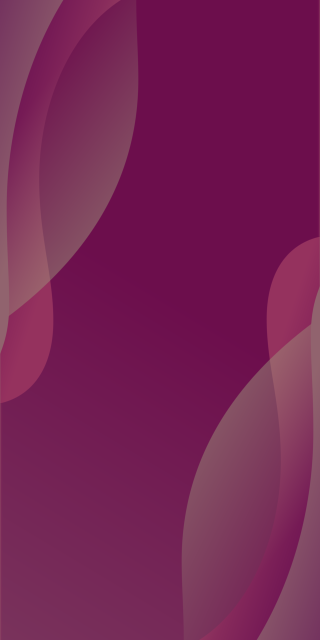
Write a Shadertoy shader that draws this background.

```glsl
// Translucent curved ribbons in two opposite corners over a plum gradient.
// Each outline is a chain of cubic curves, solved for x at a given height;
// the second corner is the first one turned by half a revolution.

const vec2 GRID = vec2(384.0, 768.0);          // layout units across the canvas
const vec3 PLUM = vec3(0.425, 0.055, 0.300);
const vec3 DUSTY_PLUM = vec3(0.475, 0.200, 0.360);
const vec3 MAGENTA = vec3(0.440, 0.060, 0.320);
const vec3 ROSE = vec3(0.585, 0.195, 0.370);
const vec3 BEIGE = vec3(0.620, 0.580, 0.480);
const vec3 MAUVE = vec3(0.455, 0.200, 0.370);
const vec3 PALE_MAUVE = vec3(0.570, 0.390, 0.430);
const vec2 LEAF_ALPHA = vec2(0.07, 0.50);      // dark side, light side
const vec2 BACK_RANGE = vec2(240.0, 768.0);
const vec2 LEAF_RANGE = vec2(130.0, 320.0);
const vec2 RIBBON_RANGE = vec2(100.0, 250.0);
const vec2 CORNER_RANGE = vec2(0.0, 170.0);

float ramp(vec2 range, float v) {
    return clamp((v - range.x) / (range.y - range.x), 0.0, 1.0);
}

vec2 bezier(vec2 a, vec2 b, vec2 c, vec2 d, float t) {
    float s = 1.0 - t;
    return s * s * s * a + 3.0 * s * t * (s * b + t * c) + t * t * t * d;
}

// Signed distance to a curve that descends steadily; negative on its left
float curveSide(vec2 p, vec2 a, vec2 b, vec2 c, vec2 d) {
    float low = 0.0, high = 1.0;
    for (int i = 0; i < 16; i++) {
        float t = 0.5 * (low + high);
        if (bezier(a, b, c, d, t).y < p.y) low = t;
        else high = t;
    }
    float t = 0.5 * (low + high), s = 1.0 - t;
    vec2 tangent = s * s * (b - a) + 2.0 * s * t * (c - b) + t * t * (d - c);
    float x = bezier(a, b, c, d, t).x;
    return (p.x - x) * abs(tangent.y) / max(length(tangent), 0.001);
}

float cornerEdge(vec2 p) {
    vec2 waist = vec2(8, 250), bulge = vec2(11, 365);
    if (p.y < waist.y) return curveSide(p, vec2(76, 0), vec2(30, 75), vec2(8, 165), waist);
    if (p.y < bulge.y) return curveSide(p, waist, vec2(8, 300), vec2(11, 330), bulge);
    return curveSide(p, bulge, vec2(11, 395), vec2(5, 412), vec2(0, 425));
}

float ribbonEdge(vec2 p) {
    vec2 waist = vec2(47, 215), bulge = vec2(64, 385);
    if (p.y < waist.y) return curveSide(p, vec2(145, 0), vec2(80, 42), vec2(47, 130), waist);
    if (p.y < bulge.y) return curveSide(p, waist, vec2(47, 285), vec2(64, 330), bulge);
    return curveSide(p, bulge, vec2(64, 440), vec2(40, 475), vec2(0, 484));
}

float leafEdge(vec2 p) {
    vec2 shoulder = vec2(166, 95);
    if (p.y < shoulder.y)
        return curveSide(p, vec2(163.5, 0), vec2(163.5, 35), vec2(166, 65), shoulder);
    return curveSide(p, shoulder, vec2(166, 220), vec2(100, 315), vec2(0, 387));
}

float leftCover(float side, float pixel) {
    return 1.0 - smoothstep(-0.7 * pixel, 0.7 * pixel, side);
}

// Layers of one corner, with p measured from that corner
vec3 paintCorner(vec3 color, vec2 p, float pixel) {
    float steep = 1.5 * p.x + 0.5 * p.y;

    // Rose ribbon
    vec3 ribbon = mix(MAGENTA, ROSE, ramp(RIBBON_RANGE, steep));
    color = mix(color, ribbon, leftCover(ribbonEdge(p), pixel));

    // Translucent leaf
    float alpha = mix(LEAF_ALPHA.x, LEAF_ALPHA.y, ramp(LEAF_RANGE, p.x + 0.75 * p.y));
    color = mix(color, BEIGE, alpha * leftCover(leafEdge(p), pixel));

    // Pale corner sheet
    vec3 sheet = mix(MAUVE, PALE_MAUVE, ramp(CORNER_RANGE, steep));
    return mix(color, sheet, leftCover(cornerEdge(p), pixel));
}

void mainImage(out vec4 fragColor, in vec2 fragCoord) {
    vec2 p = fragCoord / iResolution.xy * GRID;
    p.y = GRID.y - p.y;
    float pixel = GRID.x / iResolution.x;

    // Diagonal background glow
    vec3 color = mix(PLUM, DUSTY_PLUM, ramp(BACK_RANGE, p.y - 0.6 * p.x));

    // Upper left corner, then its half-turn copy
    for (int i = 0; i < 2; i++) {
        color = paintCorner(color, p, pixel);
        p = GRID - p;
    }
    fragColor = vec4(color, 1.0);
}
```
